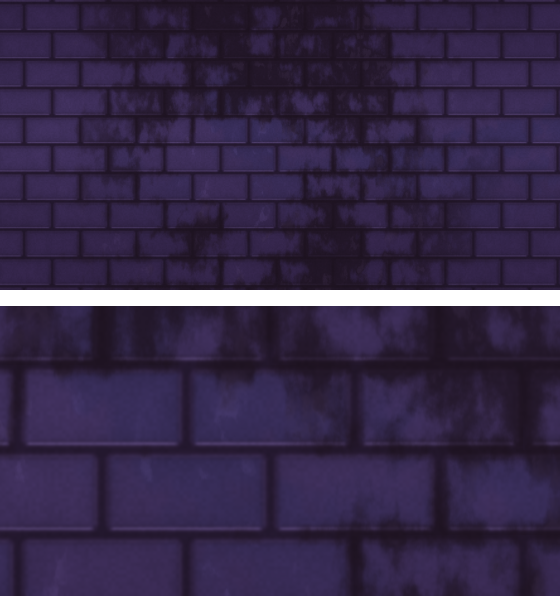
Top, the full canvas; bottom, a detail of the centre.
Reproduce this texture procedurally as a Shadertoy shader.

```glsl
// Dim violet brick wall in running bond, with soft mortar and thin lit brick edges.
// Rounded-box distances shape the bricks; layered value noise adds soot, blue
// patches and scuffs, gathered in the middle of the wall and along its joints.

#define BRICK_SIZE vec2(0.1003, 0.0977)   // fraction of the canvas
#define WALL_SHIFT vec2(0.0430, 0.0103)   // first joint, from the upper left
#define JOINT 0.0145                      // mortar width, in canvas heights
#define CORNER 0.006
#define EDGE_LIGHT 0.0024
#define SOOT_AMOUNT 0.80
#define GRAIN 0.07
#define BRICK_DIM vec3(0.202, 0.143, 0.290)
#define BRICK_LIT vec3(0.252, 0.190, 0.368)
#define MORTAR vec3(0.152, 0.103, 0.200)
#define SOOT vec3(0.112, 0.070, 0.118)
#define RIM vec3(0.370, 0.295, 0.500)

float hash(vec2 p) {
    vec3 q = fract(vec3(p.xyx) * 0.1031);
    q += dot(q, q.yzx + 33.33);
    return fract((q.x + q.y) * q.z);
}

float noise(vec2 p) {
    vec2 i = floor(p), f = fract(p);
    f = f * f * (3.0 - 2.0 * f);
    return mix(mix(hash(i), hash(i + vec2(1, 0)), f.x),
               mix(hash(i + vec2(0, 1)), hash(i + vec2(1, 1)), f.x), f.y);
}

float fbm(vec2 p) {
    float sum = 0.0, weight = 0.5;
    for (int i = 0; i < 5; i++) {
        sum += weight * noise(p);
        p = mat2(1.6, 1.2, -1.2, 1.6) * p + 17.3;
        weight *= 0.5;
    }
    return sum;
}

float roundedBox(vec2 p, vec2 halfSize, float radius) {
    vec2 q = abs(p) - halfSize + radius;
    return length(max(q, 0.0)) + min(max(q.x, q.y), 0.0) - radius;
}

void mainImage(out vec4 fragColor, in vec2 fragCoord) {
    vec2 uv = fragCoord / iResolution.xy;
    uv.y = 1.0 - uv.y;
    float aspect = iResolution.x / iResolution.y;
    float pixel = 1.0 / iResolution.y;
    vec2 wall = vec2(uv.x * aspect, uv.y) + 20.0;

    // Running bond: every second row moves by half a brick
    vec2 grid = (uv - WALL_SHIFT) / BRICK_SIZE;
    grid.x -= 0.5 * mod(floor(grid.y), 2.0);
    vec2 id = floor(grid);
    vec2 cell = BRICK_SIZE * vec2(aspect, 1.0);
    vec2 local = (fract(grid) - 0.5) * cell;
    vec2 halfSize = 0.5 * (cell - JOINT);
    float dist = roundedBox(local, halfSize, CORNER);
    float brick = 1.0 - smoothstep(-0.006 - pixel, 0.004 + pixel, dist);
    float nearJoint = exp(-max(-dist, 0.0) / 0.012);

    // A broad band of light crosses the wall just above its middle
    float band = exp(-pow(abs(uv.y - 0.46) / 0.25, 2.0));
    vec3 face = mix(BRICK_DIM, BRICK_LIT, band);
    face *= 0.97 + 0.06 * hash(id + 40.0);

    // Wear fades toward the left and right ends
    float worn = exp(-pow(abs(uv.x - 0.49) / 0.36, 4.0));
    float patches = fbm(wall * vec2(4.5, 3.6));
    float fine = fbm(wall * vec2(42.0, 27.0));
    float streaks = fbm(wall * vec2(24.0, 5.0) + 9.0);

    // Faded blue patches, mostly inside the light band
    float blue = smoothstep(0.46, 0.64, fbm(wall * vec2(5.0, 6.0) + 31.0) + 0.3 * (fine - 0.5));
    face = mix(face, vec3(0.195, 0.170, 0.345), 0.55 * blue * band * smoothstep(0.05, 0.4, uv.x));

    // Joints and the shadow that bleeds onto the brick
    vec3 color = mix(mix(MORTAR, MORTAR * 1.12, band), face, brick);
    color *= 1.0 - 0.13 * nearJoint * brick;
    float jointCore = smoothstep(0.001, 0.007, dist);
    color *= 1.0 - 0.16 * jointCore;

    // Soot with ragged borders clings to the joints
    float spread = patches + 0.45 * (fine - 0.5) + 0.35 * (streaks - 0.5);
    spread += 0.17 * nearJoint + 0.06 * (hash(id + 7.0) - 0.5);
    float soot = smoothstep(0.46, 0.74, spread) * worn;
    color = mix(color, SOOT, SOOT_AMOUNT * soot);

    // Thin lit lower edge, with fainter upper and right edges
    vec2 inset = halfSize - abs(local);
    float lineWidth = max(EDGE_LIGHT, 0.7 * pixel);
    vec2 rim = exp(-pow(inset / lineWidth, vec2(2.0)));
    float along = smoothstep(0.0, 0.008, inset.x);
    float side = smoothstep(0.0, 0.008, inset.y) * step(0.0, local.x);
    float edge = rim.y * along * (local.y > 0.0 ? 0.60 : 0.14) + rim.x * side * 0.12;
    color = mix(color, RIM, edge * (1.0 - 0.75 * soot) * (0.65 + 0.35 * band));

    // Fine scuffs and grain
    float scuff = smoothstep(0.56, 0.72, fine) * smoothstep(0.42, 0.6, streaks);
    color += vec3(0.035, 0.030, 0.045) * scuff * brick * worn;
    color *= 1.0 + GRAIN * (noise(wall * 230.0) - 0.5) + 0.10 * (fine - 0.5);

    fragColor = vec4(color, 1.0);
}
```
